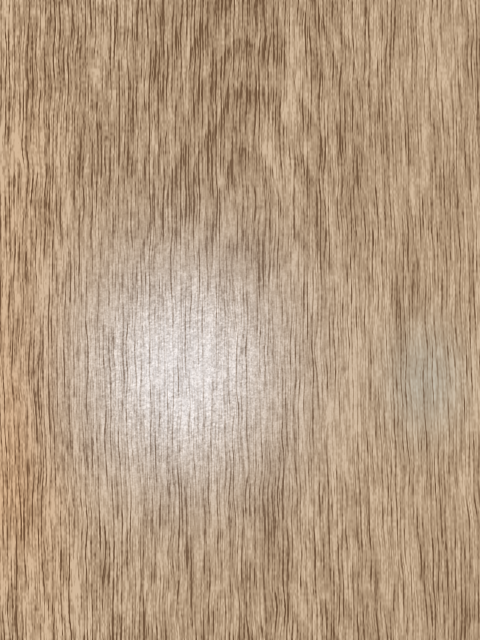
This texture is drawn by a Shadertoy shader. Its source:

```glsl
// Oak veneer with vertical fibres, cathedral arches and a soft lamp reflection.

const vec3 GROOVE = vec3(0.44, 0.33, 0.235);
const vec3 OAK = vec3(0.69, 0.585, 0.47);
const vec3 PALE_OAK = vec3(0.835, 0.735, 0.62);
const vec3 RED_TINT = vec3(1.03, 0.95, 0.87);
const vec3 LAMP = vec3(0.885, 0.86, 0.85);
const vec3 HALO = vec3(0.745, 0.695, 0.66);
const vec3 COOL_GLOW = vec3(0.71, 0.75, 0.74);

float hash(vec2 p) {
    vec3 q = fract(p.xyx * vec3(0.1031, 0.1030, 0.0973));
    q += dot(q, q.yzx + 33.33);
    return fract((q.x + q.y) * q.z);
}

float noise(vec2 p) {
    vec2 cell = floor(p), f = fract(p);
    f = f * f * (3.0 - 2.0 * f);
    float low = mix(hash(cell), hash(cell + vec2(1, 0)), f.x);
    float high = mix(hash(cell + vec2(0, 1)), hash(cell + vec2(1, 1)), f.x);
    return mix(low, high, f.y);
}

float fbm(vec2 p) {
    float sum = 0.0, gain = 0.53;
    for (int i = 0; i < 4; i++) {
        sum += gain * noise(p);
        p = p * 2.03 + 17.3;
        gain *= 0.5;
    }
    return sum;
}

// Gaussian spot, 1 at its centre.
float spot(vec2 p, vec2 centre, vec2 radius) {
    vec2 d = (p - centre) / radius;
    return exp(-dot(d, d));
}

// Bends the fibres gently and spreads them around the heart of the plank.
vec2 bendGrain(vec2 p) {
    float drift = 0.014 * (fbm(vec2(p.x * 3.0, p.y * 2.2)) - 0.5);
    float ripple = 0.0035 * (noise(p * vec2(30.0, 22.0)) - 0.5);
    float spread = 0.025 * (p.y - 0.4) * smoothstep(0.38, 0.7, p.x);
    return vec2(p.x + drift + ripple + spread, p.y);
}

// Thin embossed grooves, one per column, that wander and break along their length.
float grooves(vec2 g, float count, float rate) {
    float u = g.x * count;
    float column = floor(u);
    float along = g.y * rate + 40.0 * hash(vec2(column, 3.0));
    float centre = 0.5 + 0.5 * (noise(vec2(column, along)) - 0.5);
    float depth = smoothstep(0.12, 0.8, noise(vec2(column + 300.0, along)));
    depth *= 0.7 + 0.6 * noise(vec2(column + 700.0, along * 4.0));
    float width = 0.22 + 0.16 * hash(vec2(column, 8.0));
    return depth * (1.0 - smoothstep(0.04, width, abs(u - column - centre)));
}

// Soft uneven tone between the grooves, about 0 on average.
float fibres(vec2 g) {
    float wide = noise(vec2(g.x * 160.0, g.y * 9.0));
    float fine = noise(vec2(g.x * 390.0 + 50.0, g.y * 60.0));
    float speckle = noise(g * vec2(430.0, 210.0) + 9.0);
    return 0.36 * wide + 0.42 * fine + 0.32 * speckle - 0.55;
}

// Nested growth rings with edges torn along the fibres.
float arches(vec2 g, float heart, float spacing) {
    float q = g.x - heart - 0.05 * (fbm(g * vec2(5.0, 4.0)) - 0.5);
    float tear = 0.032 * (noise(vec2(g.x * 150.0, g.y * 5.0)) - 0.5);
    float level = g.y + 14.0 * q * q + tear;
    level += 0.15 * (fbm(g * vec2(13.0, 5.0) + 4.0) - 0.5);
    float ring = fract(level / spacing);
    float line = smoothstep(0.35, 0.86, ring) * (1.0 - smoothstep(0.88, 1.0, ring));
    return line * exp(-pow(abs(q) / 0.21, 4.0));
}

// Small dark knot with a soft core.
float knot(vec2 p, vec2 centre, float size) {
    vec2 wobble = size * 0.5 * (vec2(noise(p * 180.0), noise(p * 180.0 + 8.0)) - 0.5);
    return spot(p + wobble, centre, vec2(size));
}

void mainImage(out vec4 fragColor, in vec2 fragCoord) {
    vec2 p = fragCoord / iResolution.y;
    vec2 g = bendGrain(p);

    // Wood tone, from groove to pale ridge
    float leftSide = 1.0 - smoothstep(0.08, 0.32, p.x);
    float rightSide = smoothstep(0.45, 0.65, p.x);
    float relief = grooves(g, 146.0, 17.0) + 0.6 * grooves(g + 0.37, 232.0, 34.0);
    float grain = 0.85 * fibres(g) - 0.43 * (relief - 0.42);
    float tone = 0.555 + grain * (1.0 + 0.25 * leftSide - 0.1 * rightSide);
    tone += 0.42 * (fbm(g * vec2(11.0, 2.5) + 2.0) - 0.5);
    tone += 0.04 * rightSide - 0.08 * spot(p, vec2(0.3, 0.85), vec2(0.2, 0.3));
    float upper = smoothstep(0.46, 0.68, p.y);
    float lower = 1.0 - smoothstep(0.22, 0.34, p.y);
    float rings = arches(g, 0.40, 0.105) * (upper + 0.5 * lower);
    tone -= rings * (0.17 + 0.20 * relief);
    tone -= 0.14 * spot(g, vec2(0.41, 0.61), vec2(0.07, 0.03));
    tone -= 0.16 * spot(g, vec2(0.43, 0.23), vec2(0.03, 0.10));
    tone -= 0.40 * knot(p, vec2(0.539, 0.424), 0.006);
    tone -= 0.30 * knot(p, vec2(0.406, 0.675), 0.005);
    tone -= 0.30 * knot(p, vec2(0.167, 0.785), 0.005);
    tone = clamp(tone, 0.0, 1.0);
    vec3 colour = mix(GROOVE, OAK, smoothstep(-0.08, 0.62, tone));
    colour = mix(colour, PALE_OAK, smoothstep(0.5, 1.0, tone));

    // Warm patches at the left edge
    float warmth = spot(p, vec2(0.02, 0.35), vec2(0.10, 0.5)) * fbm(g * vec2(14.0, 4.0));
    colour *= mix(vec3(1.0), RED_TINT, warmth);

    // Lamp reflection broken up by the embossed surface
    vec2 slant = vec2(p.x + 0.4 * p.y, p.y - 0.35 * p.x);
    float emboss = noise(slant * vec2(230.0, 350.0)) + noise(slant.yx * 430.0) - 1.0;
    float halo = 0.66 * spot(p, vec2(0.30, 0.43), vec2(0.20, 0.21));
    colour = mix(colour, HALO, halo * (1.0 + 0.5 * grain));
    float glare = 0.88 * spot(p, vec2(0.28, 0.415), vec2(0.13, 0.15));
    colour = mix(colour, LAMP, clamp(glare * (1.0 + 0.6 * grain), 0.0, 0.95));
    colour += (0.11 * emboss + 0.10 * grain) * clamp(halo + glare, 0.0, 1.0);

    // Faint cool reflection at the right
    float cool = 0.42 * spot(p, vec2(0.665, 0.405), vec2(0.06, 0.085));
    colour = mix(colour, COOL_GLOW, cool * (0.8 + 0.7 * grain));

    fragColor = vec4(clamp(colour, 0.0, 1.0), 1.0);
}
```
